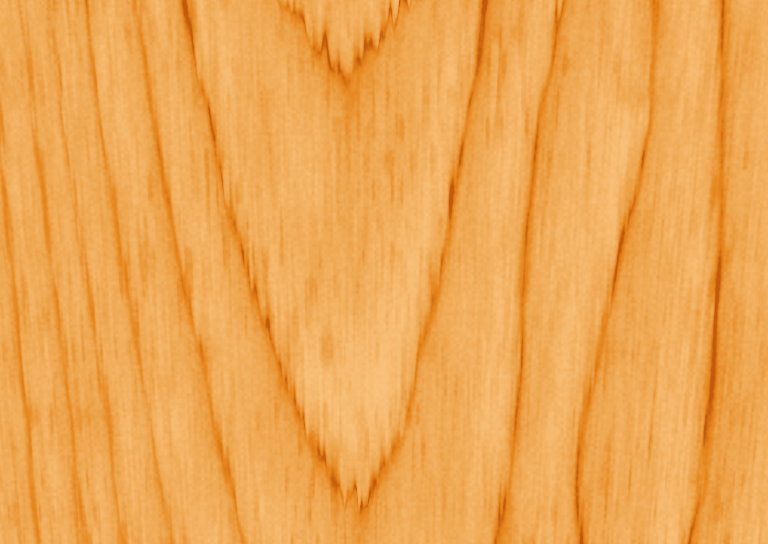
A Shadertoy shader for this texture:

```glsl
// Honey-coloured wood plank with nested V-shaped growth rings and fine vertical fibres.
#define HEART_X     0.469   // axis the rings nest around
#define LINE_WIDTH  0.0042  // dark core of a ring
#define GLOW_OUT    0.017   // amber falloff away from the axis
#define GLOW_IN     0.010   // amber falloff towards the axis
#define RAGGED      0.075   // how far fibres tear the ring edges
#define FIBRE_LEAN  0.15    // tilt of the fibres towards the axis
#define FIBRE_AMT   0.17
#define FLECK_AMT   0.19
#define BASE_TONE   0.27

// Side rings: cubic coefficients of x over the distance from the top edge.
const int RING_COUNT = 8;
const vec4 RINGS[RING_COUNT] = vec4[RING_COUNT](
    vec4(-0.018, 0.068, 0.0, 0.0),
    vec4(0.026, 0.085, 0.0, 0.0),
    vec4(0.062, 0.100, 0.0, 0.0),
    vec4(0.108, 0.100, 0.016, 0.0),
    vec4(0.176, 0.100, 0.043, 0.0),
    vec4(0.736, -0.216, 0.322, -0.195),
    vec4(0.849, 0.075, -0.490, 0.320),
    vec4(0.942, 0.0, 0.0, -0.041));

float hash(vec2 cell) {
    uvec2 q = uvec2(ivec2(cell)) * uvec2(1597u, 3812u) + uvec2(71u, 193u);
    uint h = (q.x ^ (q.y << 7)) * 747796u + q.y * 2891u;
    h = (h ^ (h >> 15)) * 277803u;
    h = (h ^ (h >> 13)) * 668265u;
    return float((h ^ (h >> 16)) & 65535u) / 65535.0;
}

float noise(vec2 p) {
    vec2 i = floor(p), f = fract(p);
    f = f * f * (3.0 - 2.0 * f);
    return mix(mix(hash(i), hash(i + vec2(1, 0)), f.x),
               mix(hash(i + vec2(0, 1)), hash(i + vec2(1, 1)), f.x), f.y);
}

// Darkening across a ring; s grows away from the axis.
float ringTone(float s, float fibre, float strength) {
    float glow = exp(-abs(s) / (s > 0.0 ? GLOW_OUT : GLOW_IN));
    float core = exp(-s * s / (LINE_WIDTH * LINE_WIDTH));
    float halo = exp(-pow((s + 0.034) / 0.020, 2.0));
    return strength * (0.32 * glow + core * (0.10 + 0.36 * fibre) - 0.10 * halo);
}

// Signed offset from a V whose arms open upwards from its tip.
float veeOffset(vec2 p, vec2 tip, vec2 spread, float power) {
    float dx = p.x - tip.x;
    float rise = tip.y - p.y;
    float arm = mix(spread.x, spread.y, smoothstep(-0.01, 0.01, dx));
    float reach = rise > 0.0 ? arm * pow(rise, power) : 0.4 * rise;
    float tipBlur = 1.0 + 1.6 * exp(-9.0 * abs(rise));
    return (abs(dx) - reach) / tipBlur;
}

vec3 woodColour(float tone) {
    vec3 c = mix(vec3(0.975, 0.76, 0.49), vec3(0.925, 0.63, 0.28), smoothstep(-0.1, 0.55, tone));
    c = mix(c, vec3(0.90, 0.52, 0.11), smoothstep(0.36, 0.78, tone));
    return mix(c, vec3(0.76, 0.35, 0.05), smoothstep(0.72, 1.12, tone));
}

void mainImage(out vec4 fragColor, in vec2 fragCoord) {
    vec2 p = fragCoord / iResolution.xy;
    p.y = 1.0 - p.y;

    // Fibre coordinates follow the gentle lean of the rings
    vec2 g = vec2(p.x + (p.x - HEART_X) * FIBRE_LEAN * p.y, p.y);
    float fine = noise(g * vec2(240.0, 14.0));
    float strand = noise(g * vec2(130.0, 9.0) + 37.0);
    float cloud = noise(g * vec2(15.0, 4.0) + 11.0);
    float pores = noise(p * vec2(250.0, 175.0) + 5.0);

    // Short dark flecks, gathered in soft patches
    float fleck = smoothstep(0.58, 0.92, noise(g * vec2(150.0, 17.0) + 83.0));
    float patches = smoothstep(0.25, 0.75, noise(g * vec2(9.0, 5.0) + 61.0));

    float tone = BASE_TONE + FIBRE_AMT * (fine - 0.5) + 0.14 * (strand - 0.5)
               + 0.16 * (cloud - 0.5) + 0.13 * (pores - 0.5)
               + FLECK_AMT * fleck * mix(0.4, 1.0, patches);

    // Fibres shift the rings up and down to fray their edges
    vec2 q = p;
    q.y += RAGGED * (0.6 * strand + 0.4 * fine - 0.5);
    q.x += 0.006 * (noise(vec2(p.x * 8.0, p.y * 9.0) + 29.0) - 0.5);

    // Side rings
    float side = p.x < HEART_X ? -1.0 : 1.0;
    for (int i = 0; i < RING_COUNT; i++) {
        vec4 k = RINGS[i];
        float x = k.x + q.y * (k.y + q.y * (k.z + q.y * k.w));
        float strength = mix(0.62, 1.0, smoothstep(0.0, 0.5, k.x));
        float ownSide = k.x < HEART_X ? -1.0 : 1.0;
        if (side == ownSide) tone += ringTone(side * (q.x - x), fine, strength);
    }

    // Large and small V rings around the axis
    float large = veeOffset(q, vec2(HEART_X, 0.92), vec2(0.245, 0.175), 0.6);
    float small = veeOffset(q, vec2(0.449, 0.150), vec2(0.52, 0.55), 1.0);
    tone += ringTone(large, fine, 1.0) + ringTone(small, fine, 0.95);

    // Pale wood cupped inside the large V
    vec2 cup = (p - vec2(0.475, 0.66)) / vec2(0.085, 0.15);
    tone -= 0.13 * exp(-dot(cup, cup)) * (0.5 + strand);

    fragColor = vec4(woodColour(tone), 1.0);
}
```
